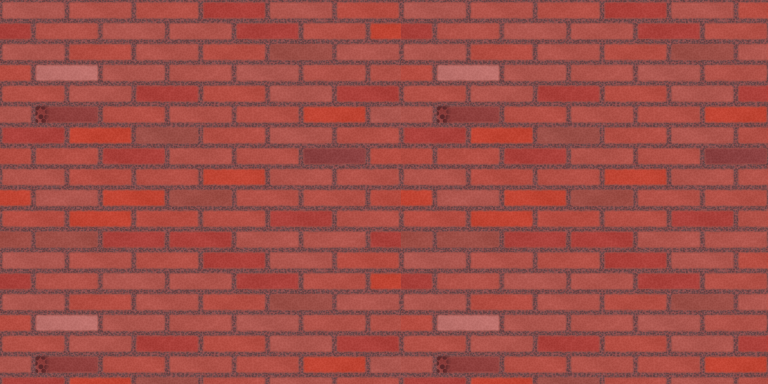
This texture is drawn by a Shadertoy shader. Its source:

```glsl
#define BRICKS vec2(11.48, 18.43)
#define TILE vec2(6.0, 12.0)
#define JOINT 0.0114
#define CORNER 0.006
#define ROUGHNESS 0.0022
#define GRAIN 170.0
#define PALE_BRICK vec2(1.0, 3.0)
#define STAINED_BRICK vec2(1.0, 5.0)
#define BURNT_BRICK vec2(5.0, 7.0)

float hash(vec2 p) {
    vec3 q = fract(p.xyx * 0.1031);
    q += dot(q, q.yzx + 33.33);
    return fract((q.x + q.y) * q.z);
}

// Distance to the nearest jittered cell point
float cellular(vec2 p) {
    vec2 cell = floor(p);
    float nearest = 2.0;
    for (int y = -1; y <= 1; y++) {
        for (int x = -1; x <= 1; x++) {
            vec2 c = cell + vec2(x, y);
            vec2 point = c + vec2(hash(c + 11.0), hash(c + 47.0));
            nearest = min(nearest, distance(p, point));
        }
    }
    return nearest;
}

// Soft blotches, shifted by a seed for each brick
float mottle(vec2 p, float seed) {
    float a = sin(p.x * 31.0 + seed * 40.0 + sin(p.y * 70.0 + seed * 9.0));
    float b = sin(p.x * 67.0 - p.y * 95.0 + seed * 71.0);
    float c = sin(p.x * 143.0 + p.y * 210.0 + 2.0 * a);
    return 0.5 * a + 0.3 * b + 0.2 * c;
}

float roundedBox(vec2 p, vec2 halfSize, float radius) {
    vec2 d = abs(p) - halfSize + radius;
    return length(max(d, 0.0)) + min(max(d.x, d.y), 0.0) - radius;
}

float isBrick(vec2 id, vec2 target) {
    return step(distance(id, target), 0.5);
}

vec3 brickColor(vec2 id) {
    float tone = hash(id + 3.7);
    float kind = hash(id + 29.3);
    vec3 color = mix(vec3(0.71, 0.295, 0.25), vec3(0.68, 0.345, 0.315), tone);
    color = mix(color, vec3(0.76, 0.26, 0.19), 0.85 * step(0.92, kind));
    color = mix(color, vec3(0.66, 0.24, 0.22), 0.85 * step(kind, 0.09));
    color = mix(color, vec3(0.59, 0.30, 0.27), 0.8 * step(abs(kind - 0.5), 0.035));
    color = mix(color, vec3(0.74, 0.44, 0.42), isBrick(id, PALE_BRICK));
    color = mix(color, vec3(0.56, 0.25, 0.24), isBrick(id, STAINED_BRICK));
    return mix(color, vec3(0.54, 0.25, 0.25), isBrick(id, BURNT_BRICK));
}

void mainImage(out vec4 fragColor, in vec2 fragCoord) {
    vec2 uv = fragCoord / iResolution.xy;
    float pixel = 1.0 / iResolution.y;
    vec2 pitch = vec2(2.0, 1.0) / BRICKS;

    // Running bond; rows are counted from the top
    vec2 tilePos = mod(vec2(uv.x, 1.0 - uv.y) * BRICKS, TILE);
    vec2 surface = tilePos * pitch;
    tilePos.x += 0.5 * mod(floor(tilePos.y), 2.0);
    vec2 id = floor(tilePos);
    vec2 local = (fract(tilePos) - 0.5) * pitch;

    // Brick outline with worn edges
    float grain = cellular(surface * GRAIN);
    float wear = cellular(surface * GRAIN * 0.4);
    float edge = roundedBox(local, 0.5 * (pitch - JOINT), CORNER);
    edge += ROUGHNESS * (wear - 0.45);
    float brickMask = 1.0 - smoothstep(-pixel, pixel, edge);

    // Fired clay face and its dusty rim
    float seed = hash(id + 61.0);
    vec3 brick = brickColor(id);
    brick += mottle(local, seed) * vec3(0.025, 0.018, 0.018);
    brick += (grain - 0.45) * 0.05;
    float rim = smoothstep(-0.0055, -0.0005, edge);
    brick = mix(brick, vec3(0.61, 0.32, 0.29), 0.6 * rim);

    // Dark pitting at the left end of one brick
    float pits = 1.0 - smoothstep(0.3, 0.55, wear);
    float leftEnd = 1.0 - smoothstep(-0.065, -0.04, local.x);
    brick = mix(brick, vec3(0.30, 0.14, 0.15), 0.8 * pits * leftEnd * isBrick(id, STAINED_BRICK));

    // Sandy mortar
    vec3 mortar = mix(vec3(0.41, 0.27, 0.275), vec3(0.56, 0.31, 0.305), smoothstep(0.1, 0.8, grain));
    mortar += (hash(floor(surface * GRAIN * 1.3)) - 0.5) * 0.05;

    fragColor = vec4(mix(mortar, brick, brickMask), 1.0);
}
```
